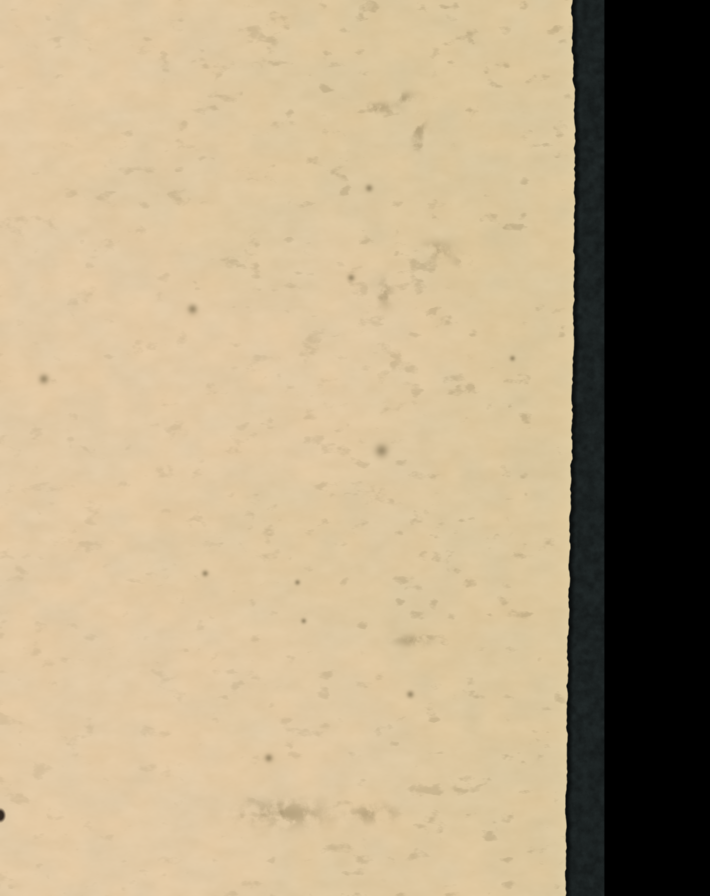
Give the GLSL for this texture, as a Shadertoy shader.

```glsl
// Aged, mottled paper whose ragged right edge lies on a grainy dark strip,
// with plain black beyond. Layered value noise tints the paper; short lists
// of specks and smears place the stains. Lengths are in canvas heights.

const vec3 PAPER_WARM  = vec3(0.893, 0.793, 0.652);
const vec3 PAPER_OLIVE = vec3(0.847, 0.770, 0.606);
const vec3 PAPER_RIM   = vec3(0.900, 0.835, 0.665);
const vec3 STAIN       = vec3(0.580, 0.510, 0.370);
const vec3 INK         = vec3(0.200, 0.160, 0.130);
const vec3 STRIP       = vec3(0.110, 0.132, 0.132);
const float STRIP_END  = 0.6745;
const float RAGGED     = 0.0030;
const float MOTTLE     = 0.022;
const float FIBRE      = 0.20;

// Specks: x, y, radius
const int SPECKS = 11;
const vec3 SPECK[SPECKS] = vec3[](
    vec3(0.412, 0.790, 0.0045), vec3(0.426, 0.497, 0.0080),
    vec3(0.339, 0.307, 0.0035), vec3(0.458, 0.225, 0.0045),
    vec3(0.049, 0.577, 0.0060), vec3(0.572, 0.600, 0.0035),
    vec3(0.229, 0.360, 0.0040), vec3(0.332, 0.350, 0.0035),
    vec3(0.300, 0.154, 0.0050), vec3(0.215, 0.655, 0.0060),
    vec3(0.392, 0.690, 0.0045));

// Smears: x, y, half width, half height
const int SMEARS = 9;
const vec4 SMEAR[SMEARS] = vec4[](
    vec4(0.420, 0.880, 0.022, 0.006), vec4(0.467, 0.856, 0.009, 0.018),
    vec4(0.488, 0.720, 0.016, 0.010), vec4(0.430, 0.674, 0.008, 0.015),
    vec4(0.320, 0.092, 0.045, 0.014), vec4(0.415, 0.092, 0.025, 0.010),
    vec4(0.522, 0.708, 0.014, 0.008), vec4(0.450, 0.890, 0.014, 0.007),
    vec4(0.460, 0.285, 0.020, 0.006));

float hash(vec2 p) {
    vec3 q = fract(vec3(p.xyx) * 0.1031);
    q += dot(q, q.yzx + 33.33);
    return fract((q.x + q.y) * q.z);
}

float noise(vec2 p) {
    vec2 i = floor(p), f = fract(p);
    f = f * f * (3.0 - 2.0 * f);
    return mix(mix(hash(i), hash(i + vec2(1, 0)), f.x),
               mix(hash(i + vec2(0, 1)), hash(i + vec2(1, 1)), f.x), f.y);
}

float fbm(vec2 p) {
    float sum = 0.0, amp = 0.5;
    for (int i = 0; i < 4; i++) {
        sum += amp * noise(p);
        p = mat2(1.6, 1.2, -1.2, 1.6) * p + 17.3;
        amp *= 0.5;
    }
    return sum / 0.9375;
}

// Paper boundary: a gentle bow with a slight lean, plus fine tearing
float paperEdge(float y) {
    float bow = 0.6315 + 0.0100 * smoothstep(0.0, 0.85, y)
              - 0.0035 * smoothstep(0.85, 1.0, y);
    float tear = noise(vec2(y * 90.0, 3.0)) * 0.6 + noise(vec2(y * 260.0, 8.0)) * 0.4;
    return bow + RAGGED * (tear - 0.5);
}

vec3 paper(vec2 p, float inset) {
    // Broad tone: warm on the left, olive towards the upper right
    float drift = fbm(p * 5.0 + 2.0) - 0.5;
    float olive = smoothstep(0.08, 0.72, p.x + 0.22 * (p.y - 0.5) + 0.55 * drift);
    vec3 col = mix(PAPER_WARM, PAPER_OLIVE, 0.15 + 0.65 * olive);

    // Fine mottling, stretched sideways
    vec2 grain = p * vec2(55.0, 85.0);
    col += MOTTLE * (fbm(grain) - 0.5) * vec3(1.6, 1.7, 2.0);
    col += MOTTLE * (noise(p * 38.0 + 9.0) - 0.5) * vec3(0.9, 0.1, -0.5);

    // Scattered fibre flecks, denser on the upper right
    float fleck = smoothstep(0.66, 0.84, fbm(grain * 0.9 + 41.0));
    col = mix(col, STAIN, FIBRE * fleck * (0.7 + 0.8 * olive));

    // Placed smears and specks
    for (int i = 0; i < SMEARS; i++) {
        vec2 d = (p - SMEAR[i].xy) / SMEAR[i].zw;
        float patchy = smoothstep(0.35, 0.7, fbm(p * 75.0 + float(i)));
        col = mix(col, STAIN, 0.50 * exp(-dot(d, d)) * patchy);
    }
    for (int i = 0; i < SPECKS; i++) {
        vec2 d = (p - SPECK[i].xy) / SPECK[i].z;
        col = mix(col, STAIN * 0.85, 0.62 * exp(-dot(d, d) * 1.4));
    }

    // Ink dot at the left border, then the pale rim
    float dot0 = length((p - vec2(0.0, 0.090)) * vec2(1.0, 0.8));
    col = mix(col, INK, 1.0 - smoothstep(0.003, 0.0075, dot0));
    return mix(col, PAPER_RIM, 0.5 * exp(-inset / 0.006));
}

void mainImage(out vec4 fragColor, in vec2 fragCoord) {
    vec2 p = fragCoord / iResolution.y;
    float soft = max(1.0 / iResolution.y, 0.0012);
    float inset = paperEdge(p.y) - p.x;

    // Grainy strip, shaded beside the paper
    vec3 col = STRIP * (0.72 + 0.56 * fbm(p * 150.0));
    col *= mix(0.35, 1.0, smoothstep(0.0, 0.008, -inset));
    col *= 1.0 - smoothstep(STRIP_END - soft, STRIP_END + soft, p.x);

    col = mix(col, paper(p, max(inset, 0.0)), smoothstep(-soft, soft, inset));
    fragColor = vec4(clamp(col, 0.0, 1.0), 1.0);
}
```
